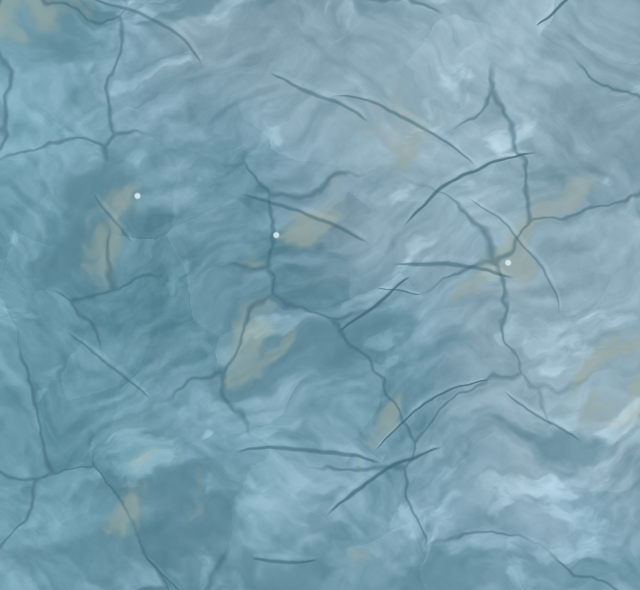
Give the GLSL for this texture, as a WebGL 1 fragment shader.

```glsl
precision highp float;
uniform vec2 u_resolution;

const vec3 DEEP = vec3(0.33, 0.50, 0.56);
const vec3 PALE = vec3(0.575, 0.715, 0.785);
const vec3 TEAL = vec3(0.38, 0.59, 0.65);
const vec3 GREY = vec3(0.545, 0.645, 0.70);
const vec3 OCHRE = vec3(0.60, 0.66, 0.63);
const vec3 CRACK = vec3(0.25, 0.40, 0.46);
const vec3 FLECK = vec3(0.85, 0.93, 0.94);

float hash(vec2 p) {
  return fract(sin(dot(p, vec2(127.1, 311.7))) * 43758.5453);
}

vec2 hash2(vec2 p) {
  return vec2(hash(p), hash(p + 37.3));
}

mat2 rotation(float a) {
  return mat2(cos(a), -sin(a), sin(a), cos(a));
}

float noise(vec2 p) {
  vec2 i = floor(p), f = fract(p);
  f = f * f * (3.0 - 2.0 * f);
  return mix(mix(hash(i), hash(i + vec2(1.0, 0.0)), f.x),
             mix(hash(i + vec2(0.0, 1.0)), hash(i + 1.0), f.x), f.y);
}

float fbm(vec2 p) {
  float sum = 0.0, amp = 0.5;
  for (int i = 0; i < 5; i++) {
    sum += amp * noise(p);
    p = rotation(0.6) * p * 2.03 + 7.1;
    amp *= 0.52;
  }
  return sum;
}

// Slope of a noise field, used as side lighting
float relief(vec2 p, vec2 toLight) {
  return fbm(p) - fbm(p + toLight);
}

// Broken slabs: x = distance to the seam, y = random tone, z = tilt shading
vec3 slabs(vec2 p) {
  vec2 cell = floor(p), nearest = vec2(0.0), id = vec2(0.0);
  float d1 = 9.0, d2 = 9.0;
  for (int y = -1; y <= 1; y++) {
    for (int x = -1; x <= 1; x++) {
      vec2 c = cell + vec2(float(x), float(y));
      vec2 r = c + hash2(c) - p;
      float d = length(r);
      if (d < d1) { d2 = d1; d1 = d; id = c; nearest = r; }
      else d2 = min(d2, d);
    }
  }
  vec2 tilt = hash2(id + 5.0) - 0.5;
  return vec3(d2 - d1, hash(id + 9.0), dot(nearest, tilt));
}

// Tapered curved fissure: x = dark line, y = pale lip above it
vec2 fissure(vec2 p, float angle, float reach, float bend, float width) {
  vec2 q = rotation(angle) * p;
  q.y += bend * q.x * q.x;
  float along = clamp(abs(q.x) / reach, 0.0, 1.0);
  float taper = 1.0 - along * along;
  float w = width * (0.45 + 0.55 * taper);
  float line = 1.0 - smoothstep(0.2 * w, w, abs(q.y));
  float lip = 1.0 - smoothstep(0.0, 1.8 * w, abs(q.y - 1.8 * w));
  return vec2(line, lip) * smoothstep(0.0, 0.35, taper);
}

void main() {
  vec2 p = gl_FragCoord.xy / u_resolution.y;
  float aspect = u_resolution.x / u_resolution.y;
  vec2 wobble = vec2(fbm(p * 5.0), fbm(p * 5.0 + 31.0)) - 0.5;
  vec2 warped = p + 0.16 * wobble;

  // Cloudy washes over tilted slabs
  vec3 slab = slabs(warped * 4.2 + 3.0);
  vec3 shard = slabs(rotation(0.7) * (p + 0.09 * wobble) * vec2(7.0, 11.0));
  float tone = 0.58 + 1.1 * (fbm(warped * 4.0 + 12.0) - 0.48);
  tone += 0.20 * (slab.y - 0.5) + 0.40 * slab.z;
  tone += 0.12 * (shard.y - 0.5) + 0.28 * shard.z;

  // Brushed streaks and fine stone grain
  vec2 falling = rotation(-0.75) * warped;
  vec2 rising = rotation(0.5) * warped;
  float patchiness = smoothstep(0.35, 0.65, noise(p * 5.0 + 4.0));
  tone += 0.55 * (1.0 - patchiness) * relief(falling * vec2(9.0, 42.0), vec2(0.1, 0.6));
  tone += 0.55 * patchiness * relief(rising * vec2(10.0, 46.0), vec2(0.1, 0.6));
  tone += 0.50 * relief(warped * 24.0, vec2(-0.3, 0.5));
  tone += 0.14 * (fbm(p * 85.0) - 0.48);
  vec3 color = mix(DEEP, PALE, clamp(tone, 0.0, 1.15));

  // Teal on one side, dusty grey on the other
  float drift = p.x / aspect + 0.45 * p.y + 1.3 * (fbm(warped * 3.0 + 50.0) - 0.48);
  color = mix(color, TEAL + 0.16 * (tone - 0.5), 0.45 * (1.0 - smoothstep(0.1, 0.75, drift)));
  color = mix(color, GREY + 0.18 * (tone - 0.6), 0.75 * smoothstep(0.75, 1.15, drift));

  // Shadowed hollows, ochre stains and chalky scuffs
  float hollow = fbm(rotation(0.15) * warped * vec2(4.0, 9.0) + 71.0);
  color = mix(color, DEEP, 0.60 * smoothstep(0.58, 0.74, hollow));
  float stain = fbm(rotation(0.9) * warped * vec2(5.0, 9.0) + 90.0);
  color = mix(color, OCHRE, 0.65 * smoothstep(0.64, 0.76, stain));
  float scuff = fbm(rising * vec2(9.0, 17.0) + 23.0);
  color += 0.09 * smoothstep(0.63, 0.76, scuff);

  // Faint seams that fade in and out
  float seamMask = smoothstep(0.46, 0.66, noise(p * 6.0 + 60.0));
  float seam = (1.0 - smoothstep(0.0, 0.045, slab.x)) * seamMask;
  color = mix(color, CRACK, 0.50 * seam);

  // Scattered fissures and bright flecks
  vec2 rough = p + 0.045 * wobble;
  for (int i = 0; i < 18; i++) {
    vec2 seed = vec2(float(i) * 1.7 + 2.0, 8.3);
    vec2 spot = hash2(seed) * vec2(aspect, 1.0);
    vec2 shape = hash2(seed + 11.0);
    float angle = mix(-0.95, 0.75, shape.x);
    float reach = mix(0.04, 0.14, shape.y);
    float width = mix(0.0025, 0.006, hash(seed + 23.0));
    vec2 f = fissure(rough - spot, angle, reach, 4.0 * (shape.y - 0.5), width);
    color += 0.04 * f.y;
    color = mix(color, CRACK, f.x * mix(0.35, 0.75, shape.x));
    if (i < 3) {
      float d = length(p - hash2(seed + 41.0) * vec2(aspect, 1.0));
      color = mix(color, FLECK, 0.9 * (1.0 - smoothstep(0.003, 0.007, d)));
    }
  }
  gl_FragColor = vec4(clamp(color, 0.0, 1.0), 1.0);
}
```
